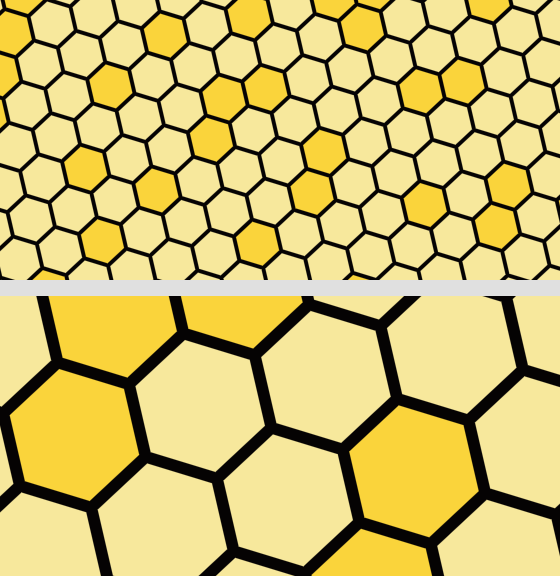
Top: the whole. Bottom: its middle third, enlarged.
Reproduce this pattern procedurally as a Shadertoy shader.

```glsl
// Tilted honeycomb of cream cells with scattered golden ones and black walls.
// Cube rounding finds the hexagon under each point; a hash fills at most one
// cell of every 2x2 block, so the gold spreads evenly yet irregularly.

#define SPACING 0.15365              // centre to centre, in canvas heights
#define TILT 0.2269                  // angle of the rows, in radians
#define ANCHOR vec2(1.0547, 0.5703)  // centre of cell (0, 0)
#define WALL 0.091                   // wall width, in spacings
#define GOLD_CHANCE 0.91             // share of blocks holding a golden cell
#define SEED 17u
#define CREAM vec3(0.97, 0.91, 0.61)
#define GOLD vec3(0.98, 0.83, 0.23)
#define INK vec3(0.02, 0.01, 0.01)

const float ROW = 0.8660254;         // row height of a unit hexagon lattice

highp uint hash(ivec2 block) {
    highp uint h = uint(block.x) * 1597334677u ^ uint(block.y) * 3812015801u;
    h += SEED * 2654435769u;
    h = (h ^ (h >> 16)) * 2146121005u;
    h = (h ^ (h >> 15)) * 2221713035u;
    return h ^ (h >> 16);
}

// Axial index of the hexagon containing p
vec2 hexCell(vec2 p) {
    float row = -p.y / ROW;
    vec3 cube = vec3(p.x - 0.5 * row, row, -p.x - 0.5 * row);
    vec3 cell = round(cube);
    vec3 err = abs(cell - cube);
    if (err.x > err.y && err.x > err.z) cell.x = -cell.y - cell.z;
    else if (err.y > err.z) cell.y = -cell.x - cell.z;
    return cell.xy;
}

vec2 hexCentre(vec2 cell) {
    return vec2(cell.x + 0.5 * cell.y, -ROW * cell.y);
}

// Distance from a point inside a unit hexagon to its nearest side
float sideDistance(vec2 p) {
    p = abs(p);
    return 0.5 - max(p.x, dot(p, vec2(0.5, ROW)));
}

bool isGolden(ivec2 cell) {
    highp uint h = hash(cell >> 1);
    int slot = (cell.x & 1) + 2 * (cell.y & 1);
    float chance = float(h >> 16) / 65536.0;
    return slot == int(h & 3u) && chance < GOLD_CHANCE;
}

void mainImage(out vec4 fragColor, in vec2 fragCoord) {
    // Lattice space: rows level, neighbouring centres one unit apart
    vec2 p = (fragCoord / iResolution.y - ANCHOR) / SPACING;
    float c = cos(TILT), s = sin(TILT);
    p = vec2(c * p.x + s * p.y, c * p.y - s * p.x);

    vec2 cell = hexCell(p);
    vec3 fill = isGolden(ivec2(cell)) ? GOLD : CREAM;

    // Walls, smoothed over about one pixel
    float pixel = 1.0 / (iResolution.y * SPACING);
    float inside = sideDistance(p - hexCentre(cell)) - 0.5 * WALL;
    vec3 colour = mix(INK, fill, smoothstep(-0.75 * pixel, 0.75 * pixel, inside));

    fragColor = vec4(colour, 1.0);
}
```
